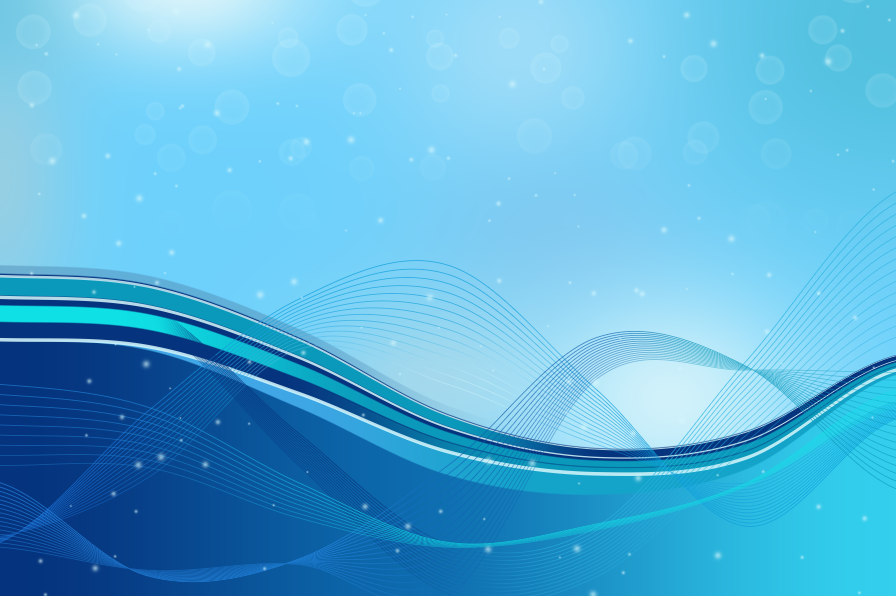
This background is drawn by a Shadertoy shader. Its source:

```glsl
const vec3 NAVY = vec3(0.02, 0.20, 0.49);
const vec3 TEAL = vec3(0.04, 0.60, 0.73);
const vec3 CYAN = vec3(0.06, 0.88, 0.90);
const vec3 PALE = vec3(0.84, 0.97, 0.99);

vec3 hash(vec2 cell) {
    vec3 h = fract(vec3(cell.xyx) * vec3(0.1031, 0.1030, 0.0973));
    h += dot(h, h.yxz + 33.33);
    return fract((h.xxy + h.yzz) * h.zyx);
}

float glow(vec2 p, vec2 center, vec2 radius) {
    vec2 d = (p - center) / radius;
    return exp(-dot(d, d));
}

// Smooth curve through seven evenly spaced heights
float spline(float x, float k[7]) {
    float s = clamp(x, 0.0, 1.0) * 6.0;
    int i = min(int(s), 5);
    float f = s - float(i);
    float a = k[max(i - 1, 0)], b = k[i], c = k[i + 1], d = k[min(i + 2, 6)];
    return b + 0.5 * f * (c - a + f * (2.0 * a - 5.0 * b + 4.0 * c - d
        + f * (3.0 * (b - c) + d - a)));
}

float band(float v, float lo, float hi, float aa) {
    return smoothstep(lo - aa, lo + aa, v) * (1.0 - smoothstep(hi - aa, hi + aa, v));
}

float stroke(float d, float halfWidth, float px) {
    return clamp((halfWidth - abs(d)) / px + 0.5, 0.0, 1.0);
}

// Fan of thin lines blended between two boundary curves
float wires(vec2 uv, float aspect, float first[7], float last[7], int count, float px) {
    float e = 0.004;
    vec2 here = vec2(spline(uv.x, first), spline(uv.x, last));
    vec2 before = vec2(spline(uv.x - e, first), spline(uv.x - e, last));
    vec2 after = vec2(spline(uv.x + e, first), spline(uv.x + e, last));
    vec2 slope = (after - before) / (2.0 * e * aspect);
    float ink = 0.0;
    for (int i = 0; i < count; i++) {
        float t = float(i) / float(count - 1);
        float m = mix(slope.x, slope.y, t);
        float d = (uv.y - mix(here.x, here.y, t)) / sqrt(1.0 + m * m);
        ink = max(ink, stroke(d, 0.0007, px) * mix(1.0, 0.6, t));
    }
    return ink;
}

float bokeh(vec2 p, float cells, float seed, float px) {
    vec3 h = hash(floor(p * cells) + seed);
    float radius = mix(0.12, 0.27, h.z);
    float d = length(fract(p * cells) - 0.3 - 0.4 * h.xy);
    float aa = px * cells;
    float disc = 1.0 - smoothstep(radius - aa, radius + aa, d);
    return disc * (0.5 + 0.5 * smoothstep(0.5, 1.0, d / radius)) * step(0.4, fract(h.z * 7.3));
}

float sparkle(vec2 p, float cells, float seed) {
    vec3 h = hash(floor(p * cells) + seed);
    float d = length(fract(p * cells) - 0.2 - 0.6 * h.xy) / cells;
    float size = mix(0.0015, 0.006, h.z * h.z);
    return exp(-d * d / (size * size)) * step(0.5, fract(h.z * 9.1));
}

vec3 skyColor(vec2 uv) {
    vec3 c = vec3(0.43, 0.82, 0.985);
    c = mix(c, vec3(0.30, 0.74, 0.85), 0.85 * glow(uv, vec2(1.0, 0.95), vec2(0.26, 0.30)));
    c = mix(c, vec3(0.68, 0.88, 0.97), 0.75 * glow(uv, vec2(0.58, 0.92), vec2(0.15, 0.22)));
    c = mix(c, vec3(0.50, 0.77, 0.93), 0.70 * glow(uv, vec2(0.62, 0.60), vec2(0.15, 0.15)));
    c = mix(c, vec3(0.62, 0.81, 0.87), 0.80 * glow(uv, vec2(0.0, 0.70), vec2(0.08, 0.28)));
    c = mix(c, vec3(0.32, 0.72, 0.83), 0.60 * glow(uv, vec2(0.02, 1.0), vec2(0.10, 0.12)));
    c = mix(c, vec3(0.90, 0.97, 0.98), 0.90 * glow(uv, vec2(0.21, 1.03), vec2(0.15, 0.13)));
    c = mix(c, vec3(0.68, 0.85, 0.91), 0.80 * glow(uv, vec2(0.48, 0.36), vec2(0.14, 0.15)));
    return mix(c, vec3(0.86, 0.96, 0.98), 0.90 * glow(uv, vec2(0.75, 0.33), vec2(0.16, 0.19)));
}

// Striped ribbon; r runs from 0 at its top edge to 1 at its lower edge
vec3 ribbonColor(float r, float x, float aa) {
    vec3 upper = mix(TEAL, NAVY, smoothstep(0.5, 0.68, x));
    vec3 middle = mix(CYAN, TEAL, smoothstep(0.12, 0.45, x));
    vec3 lower = mix(NAVY, TEAL, smoothstep(0.3, 0.6, x));
    vec3 c = mix(NAVY, upper, band(r, 0.05, 0.33, aa));
    c = mix(c, middle, band(r, 0.48, 0.73, aa));
    c = mix(c, lower, band(r, 0.75, 1.2, aa));
    c = mix(c, PALE, 0.8 * stroke(r - 0.04, 0.02, aa));
    return mix(c, PALE, 0.85 * stroke(r - 0.36, 0.025, aa));
}

void mainImage(out vec4 fragColor, in vec2 fragCoord) {
    vec2 uv = fragCoord / iResolution.xy;
    float aspect = iResolution.x / iResolution.y, px = 1.0 / iResolution.y;
    vec2 p = vec2(uv.x * aspect, uv.y);

    // Sky and soft discs
    vec3 color = skyColor(uv);
    float discs = bokeh(p, 9.0, 3.0, px) + bokeh(p + 0.37, 7.5, 41.0, px);
    color = mix(color, PALE, 0.17 * discs * smoothstep(0.55, 0.9, uv.y));

    // Wave body, skirt and ribbon
    float top = spline(uv.x, float[7](0.541, 0.523, 0.434, 0.305, 0.248, 0.277, 0.404));
    float low = spline(uv.x, float[7](0.430, 0.418, 0.340, 0.242, 0.205, 0.232, 0.379));
    float skirt = spline(uv.x, float[7](0.430, 0.412, 0.316, 0.203, 0.170, 0.213, 0.371));
    float shade = band(uv.y, top, top + 0.014, px) * (1.0 - smoothstep(0.3, 0.6, uv.x));
    color = mix(color, vec3(0.33, 0.58, 0.74), 0.55 * shade);
    vec3 body = mix(NAVY, vec3(0.05, 0.42, 0.68), smoothstep(0.0, 0.5, uv.x));
    body = mix(body, vec3(0.20, 0.81, 0.93), smoothstep(0.42, 1.0, uv.x));
    vec3 skirtColor = mix(vec3(0.25, 0.65, 0.90), vec3(0.08, 0.64, 0.79), smoothstep(0.3, 0.6, uv.x));
    body = mix(body, skirtColor, smoothstep(skirt - px, skirt + px, uv.y));
    float r = (top - uv.y) / (top - low), aa = px / (top - low);
    body = mix(body, ribbonColor(r, uv.x, aa), smoothstep(low - px, low + px, uv.y));
    body = mix(body, PALE, 0.85 * stroke(uv.y - low, 0.003, px));
    color = mix(color, body, 1.0 - smoothstep(top - px, top + px, uv.y));

    // Woven line fans
    float arch = wires(uv, aspect, float[7](0.09, 0.312, 0.498, 0.555, 0.345, 0.117, 0.297),
        float[7](0.10, 0.20, 0.414, 0.355, 0.254, 0.19, 0.326), 14, px);
    float sweep = wires(uv, aspect, float[7](0.53, 0.488, 0.273, 0.088, 0.117, 0.395, 0.678),
        float[7](0.52, 0.463, 0.219, 0.004, 0.033, 0.248, 0.434), 14, px);
    float hump = wires(uv, aspect, float[7](0.19, 0.033, 0.062, 0.219, 0.434, 0.385, 0.18),
        float[7](0.082, 0.043, 0.053, 0.0, 0.365, 0.379, 0.375), 16, px);
    float drift = wires(uv, aspect, float[7](0.355, 0.316, 0.19, 0.09, 0.121, 0.19, 0.346),
        float[7](0.219, 0.215, 0.131, 0.082, 0.111, 0.184, 0.316), 9, px);
    vec3 archColor = mix(vec3(0.10, 0.45, 0.85), vec3(0.05, 0.62, 0.86), smoothstep(0.1, 0.3, uv.x));
    vec3 archLow = mix(archColor, PALE, 1.0 - smoothstep(0.34, 0.48, uv.y));
    color = mix(color, mix(archColor, archLow, band(uv.x, 0.3, 0.6, 0.06)), 0.75 * arch);
    vec3 sweepColor = mix(NAVY, vec3(0.15, 0.70, 0.88), smoothstep(0.4, 0.65, uv.x));
    color = mix(color, sweepColor, 0.75 * sweep * smoothstep(0.17, 0.23, uv.x));
    vec3 humpColor = mix(vec3(0.15, 0.55, 0.92), vec3(0.05, 0.36, 0.68), smoothstep(0.35, 0.55, uv.x));
    color = mix(color, mix(humpColor, TEAL, smoothstep(0.65, 0.8, uv.x)), 0.7 * hump);
    color = mix(color, mix(vec3(0.12, 0.52, 0.85), CYAN, smoothstep(0.1, 0.5, uv.x)), 0.7 * drift);

    // Sparkles
    float sparks = sparkle(p, 9.0, 17.0) + sparkle(p + 0.21, 13.0, 59.0);
    color = mix(color, PALE, 0.6 * min(sparks, 1.0));
    fragColor = vec4(color, 1.0);
}
```
